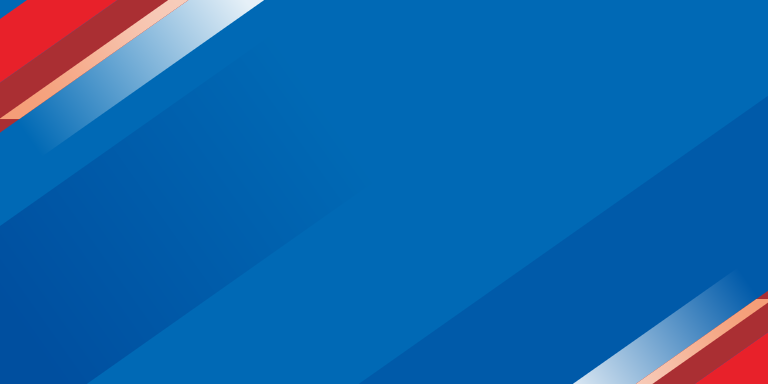
Write a WebGL 1 fragment shader that draws this background.

```glsl
precision highp float;
// Blue banner with broad diagonal bands and striped red ornaments in two opposite corners.

uniform vec2 u_resolution;

const float SLOPE = 0.704;
const vec3 BASE_BLUE = vec3(0.0, 0.412, 0.708);
const vec3 BAND_BLUE = vec3(0.0, 0.353, 0.663);
const vec3 DEEP_BLUE = vec3(0.0, 0.310, 0.625);
const vec3 RED = vec3(0.910, 0.130, 0.165);
const vec3 DARK_RED = vec3(0.665, 0.185, 0.200);
const vec3 PEACH = vec3(0.960, 0.620, 0.470);
const vec3 PALE_PEACH = vec3(0.970, 0.800, 0.730);

// Smoothed step: 0 below the edge, 1 above it
float rise(float edge, float value, float blur) {
  return clamp((value - edge) / blur + 0.5, 0.0, 1.0);
}

// Coverage of the interval from lo to hi
float band(float lo, float hi, float value, float blur) {
  return rise(lo, value, blur) - rise(hi, value, blur);
}

// Distance across the diagonals, measured along the vertical edge
float across(vec2 p) {
  return p.y + SLOPE * p.x;
}

// Distance along the diagonals
float along(vec2 p) {
  return dot(p, normalize(vec2(1.0, -SLOPE)));
}

// Corner stripes; p is measured inwards from the corner
vec3 cornerStripes(vec3 color, vec2 p, float pixel) {
  float c = across(p);
  float a = along(p);
  float blur = pixel * length(vec2(1.0, SLOPE));

  // White sheen fading along its length
  float sheen = 0.9 * clamp((a + 0.146) / 0.667, 0.0, 1.0);
  color = mix(color, vec3(1.0), sheen * band(0.34, 0.4845, c, blur));

  // Red stripes, with the peach one cut off horizontally
  color = mix(color, DARK_RED, band(0.2155, 0.3455, c, blur));
  color = mix(color, RED, band(0.0495, 0.2155, c, blur));
  vec3 peach = mix(PEACH, PALE_PEACH, smoothstep(-0.15, 0.40, a));
  float cut = 1.0 - rise(0.31, p.y, pixel);
  return mix(color, peach, cut * band(0.3085, 0.3455, c, blur));
}

void main() {
  // Canvas units: height 1, width 2, measured from the top left
  vec2 uv = gl_FragCoord.xy / u_resolution;
  vec2 p = vec2(2.0 * uv.x, 1.0 - uv.y);
  float pixel = 1.0 / u_resolution.y;
  float blur = pixel * length(vec2(1.0, SLOPE));
  float c = across(p);

  // Broad background bands
  float fade = 1.0 - clamp((along(p) + 0.44) / 0.96, 0.0, 1.0);
  vec3 color = mix(BASE_BLUE, DEEP_BLUE, fade * band(0.5885, 1.159, c, blur));
  color = mix(color, BAND_BLUE, rise(1.6575, c, blur));

  // Top left ornament, then a smaller half-turned one at bottom right
  color = cornerStripes(color, p, pixel);
  float scale = 0.83;
  vec2 turned = (vec2(2.0115, 1.036) - p) / scale;
  color = cornerStripes(color, turned, pixel / scale);

  gl_FragColor = vec4(color, 1.0);
}
```
